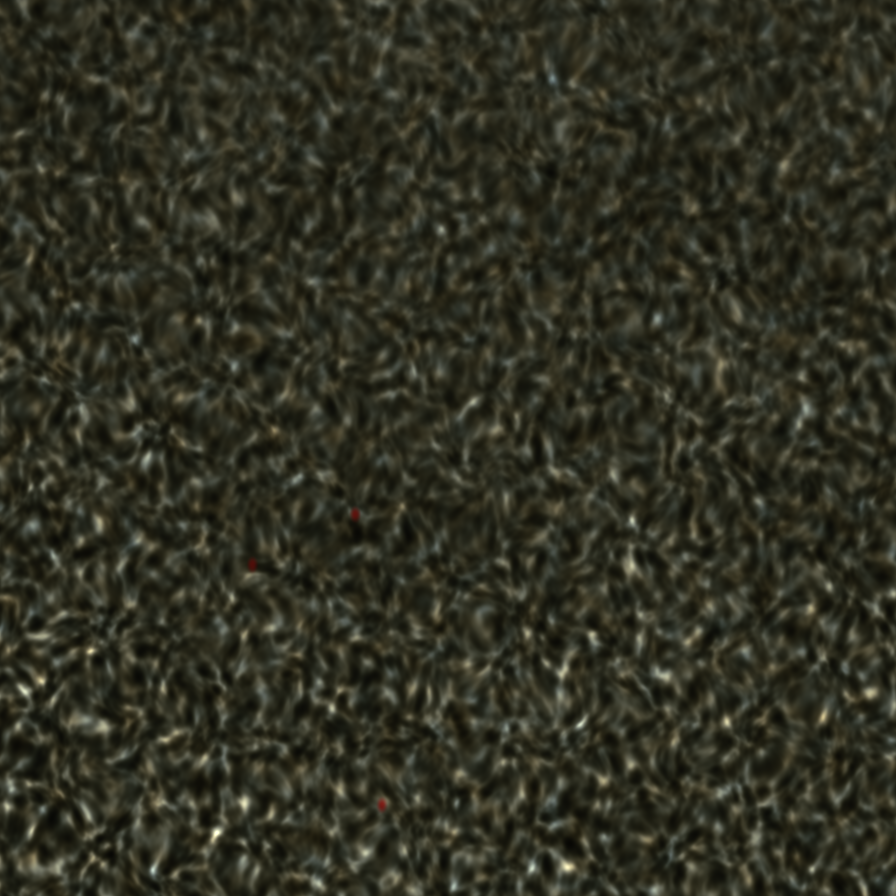
Write a Shadertoy shader that draws this texture.

```glsl
// Dark olive grit: soft, dense grains with pale glints and a few red specks.

// Integer hash giving two values in 0..1
vec2 hash2(ivec2 cell) {
    uvec2 q = uvec2(cell) * uvec2(1597u, 3812u) + uvec2(7919u, 104u);
    uint h = (q.x ^ (q.y * 40503u)) * 73471u;
    h ^= h >> 15;
    h *= 668265u;
    h ^= h >> 13;
    h *= 374761u;
    h ^= h >> 16;
    return vec2(h & 0xFFFFu, (h * 48271u) >> 16) / 65535.0;
}

float cornerSlope(ivec2 cell, vec2 toPoint) {
    return dot(hash2(cell) * 2.0 - 1.0, toPoint);
}

// Gradient noise, scaled to unit standard deviation
float noise(vec2 p) {
    ivec2 c = ivec2(floor(p));
    vec2 f = fract(p);
    vec2 w = f * f * f * (f * (f * 6.0 - 15.0) + 10.0);
    float low = mix(cornerSlope(c, f),
                    cornerSlope(c + ivec2(1, 0), f - vec2(1, 0)), w.x);
    float high = mix(cornerSlope(c + ivec2(0, 1), f - vec2(0, 1)),
                     cornerSlope(c + ivec2(1, 1), f - vec2(1, 1)), w.x);
    return mix(low, high, w.y) * 5.68;
}

vec2 rotate(vec2 p, float angle) {
    float c = cos(angle), s = sin(angle);
    return vec2(c * p.x - s * p.y, s * p.x + c * p.y);
}

void mainImage(out vec4 fragColor, in vec2 fragCoord) {
    vec2 uv = fragCoord / iResolution.y;

    // Slightly upright grains; turned layers hide the lattice
    vec2 p = uv * vec2(1.1, 0.9);
    p += 0.003 * vec2(noise(uv * 17.0 + 40.0), noise(uv * 17.0 + 90.0));
    float grain = 0.78 * noise(rotate(p, 0.4) * 52.0 + 11.0)
                + 0.56 * noise(rotate(p, -0.7) * 76.0 + 170.0)
                + 0.16 * noise(rotate(p, 1.1) * 130.0 + 300.0);
    float patches = noise(uv * 6.0 + 23.0) + 0.6 * noise(uv * 14.0 + 61.0);

    // Contrast grows toward the bottom and the left edge
    float contrast = mix(0.46, 0.29, smoothstep(0.0, 1.0, uv.y))
                   + 0.07 * (1.0 - smoothstep(0.0, 0.35, uv.x));
    float tone = contrast * grain + 0.06 * patches;
    float level = mix(0.183, 0.165, uv.y) * exp(tone);

    // Shadows lean olive, highlights turn to pale grey
    float blueShare = clamp(0.70 + 0.18 * tone, 0.60, 0.84);
    vec3 color = level * vec3(1.0, 1.005, blueShare);
    float tint = noise(uv * 38.0 + 210.0);
    color *= 1.0 + vec3(0.035, 0.0, -0.05) * tint;

    // Sparse red specks
    for (int i = 0; i < 3; i++) {
        vec2 center = 0.05 + 0.9 * hash2(ivec2(i, 57));
        vec2 offset = (uv - center) * vec2(1.2, 0.8);
        float speck = 1.0 - smoothstep(0.001, 0.009, length(offset));
        color = mix(color, vec3(0.42, 0.07, 0.05) * (0.7 + level), 0.9 * speck);
    }

    fragColor = vec4(clamp(color, 0.0, 1.0), 1.0);
}
```
